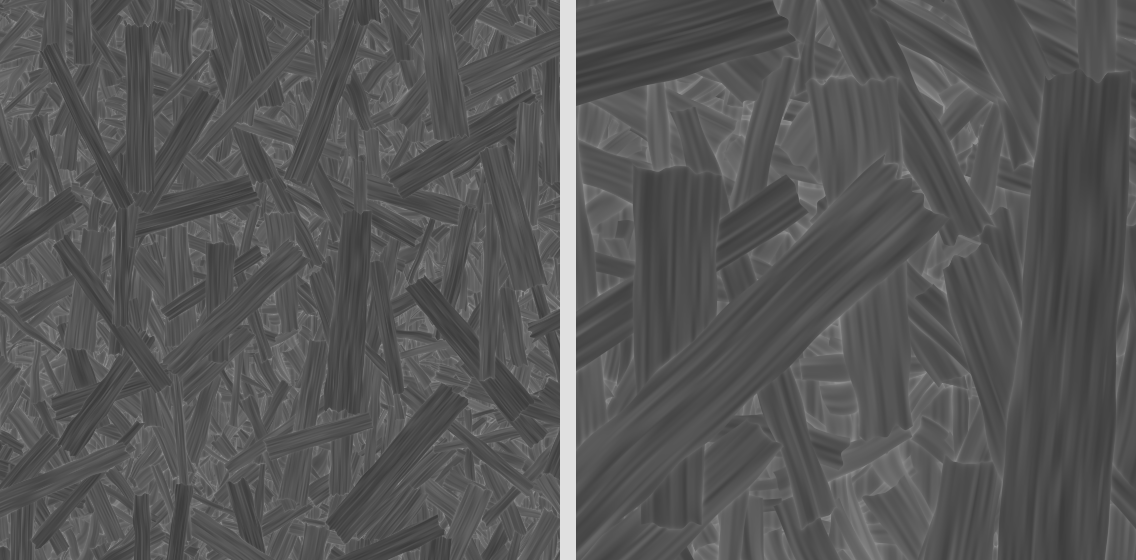
Left: the whole. Right: its middle third, enlarged.
Give the GLSL for this texture map, as a Shadertoy shader.

```glsl
// Pressed strand board: grey wood flakes piled from fine shreds up to long strands.

const int   LAYERS      = 12;
const float CELL_SMALL  = 0.042;   // grid size of the lowest layer
const float CELL_LARGE  = 0.205;   // grid size of the top layer
const float TONE_DEEP   = 0.365;   // grey of the buried shreds
const float TONE_TOP    = 0.302;   // grey of the top strands
const float TONE_SPREAD = 0.055;
const float GRAIN_FINE  = 0.085;
const float GRAIN_BROAD = 0.050;
const float FIBRE_LIGHT = 0.050;
const float RIB_PITCH   = 0.0105;
const float RIB_LIGHT   = 0.045;
const float RIM_WIDTH   = 0.0014;
const float RIM_LIGHT   = 0.135;
const float REACH       = 0.006;   // how far a rim glows past its strand

vec3 hash3(vec2 p) {
    vec3 q = fract(vec3(p.xyx) * vec3(0.1031, 0.1030, 0.0973));
    q += dot(q, q.yxz + 33.33);
    return fract((q.xxy + q.yzz) * q.zyx);
}

float noise(vec2 p) {
    vec2 i = floor(p), f = fract(p);
    f = f * f * (3.0 - 2.0 * f);
    float low  = mix(hash3(i).x, hash3(i + vec2(1, 0)).x, f.x);
    float high = mix(hash3(i + vec2(0, 1)).x, hash3(i + vec2(1, 1)).x, f.x);
    return mix(low, high, f.y);
}

// Wood grain; x runs across the strand, y along it
float grain(vec2 q, float seed, float ribbed) {
    q.x += 0.004 * noise(vec2(q.y * 14.0, seed));
    float g = GRAIN_FINE * (noise(vec2(q.x * 400.0, q.y * 24.0) + seed) - 0.5);
    g += GRAIN_BROAD * (noise(vec2(q.x * 140.0, q.y * 8.0) + seed) - 0.5);
    g += FIBRE_LIGHT * smoothstep(0.75, 1.0, noise(vec2(q.x * 240.0, q.y * 15.0) - seed));
    float rib = abs(fract(q.x / RIB_PITCH) - 0.5) * 2.0;
    return g + ribbed * RIB_LIGHT * (smoothstep(0.6, 1.0, rib) - 0.3);
}

// Distance to a blunt, slightly tapered strand with ragged ends
float strandDistance(vec2 q, vec2 halfSize, float taper, float seed) {
    float wobble = noise(vec2(q.y * 35.0, seed)) - 0.5;
    float ragged = noise(vec2(q.x * 170.0, seed)) - 0.5;
    float width  = halfSize.x * (1.0 - taper * q.y / halfSize.y) + 0.004 * wobble;
    float end    = halfSize.y * 0.96 + halfSize.y * 0.06 * ragged + 0.4 * q.x * taper;
    vec2 d = abs(q) - vec2(width, end);
    return length(max(d, 0.0)) + min(max(d.x, d.y), 0.0);
}

// Paints one layer of strands over the tone below
float paintLayer(float tone, vec2 p, int layer, float pixel) {
    float level = float(layer) / float(LAYERS - 1);
    float cell  = mix(CELL_SMALL, CELL_LARGE, pow(level, 1.4));

    // Small shreds curl, long strands stay straight
    vec2 bend = vec2(noise(p * 24.0), noise(p * 24.0 + 57.0)) - 0.5;
    p += bend * 0.03 * (1.0 - level) * (1.0 - level);
    p += hash3(vec2(layer, 71)).xy * 3.0 + 2.0;
    vec2 home = floor(p / cell);

    for (int k = 0; k < 9; k++) {
        vec2 id = home + vec2(k % 3 - 1, k / 3 - 1);
        vec2 key = id + float(layer) * vec2(131.0, 57.0);
        vec3 place = hash3(key);
        vec3 shape = hash3(key + 417.0);
        vec3 look  = hash3(key + 829.0);
        if (look.z > mix(1.0, 0.74, level)) continue;

        // Directions gather around the vertical
        float lean  = place.z * 2.0 - 1.0;
        float angle = lean * mix(1.5, 1.3 * sqrt(abs(lean)), level);
        float c = cos(angle), s = sin(angle);
        vec2 q = mat2(c, -s, s, c) * (p - (id + place.xy) * cell);

        vec2 halfSize = cell * vec2(mix(0.045, 0.155, shape.x), mix(0.52, 0.94, shape.y));
        if (abs(q.x) > halfSize.x * 1.5 + REACH || abs(q.y) > halfSize.y + REACH) continue;

        float seed = floor(look.x * 500.0);
        float taper = (shape.z - 0.5) * mix(1.0, 0.4, level);
        float d = strandDistance(q, halfSize, taper, seed);
        if (d > REACH) continue;

        // Body, then the pale frayed rim
        float body = mix(TONE_DEEP, TONE_TOP, level) + TONE_SPREAD * (look.y - 0.5);
        float ribbed = step(0.68, look.x) * level;
        body += grain(q, seed, ribbed);
        tone = mix(tone, body, smoothstep(pixel, -pixel, d) );
        float fray = noise(vec2(q.x * 60.0, q.y * 45.0) + seed);
        tone += RIM_LIGHT * (0.15 + fray * fray) * exp(-abs(d) / RIM_WIDTH);
    }
    return tone;
}

void mainImage(out vec4 fragColor, in vec2 fragCoord) {
    vec2 p = fragCoord / iResolution.y;
    float pixel = 0.7 / iResolution.y;

    // Streaky bed under the shreds
    float tone = TONE_DEEP + grain(p, 7.0, 0.0);
    for (int layer = 0; layer < LAYERS; layer++)
        tone = paintLayer(tone, p, layer, pixel);

    fragColor = vec4(vec3(clamp(tone, 0.24, 0.56)), 1.0);
}
```
